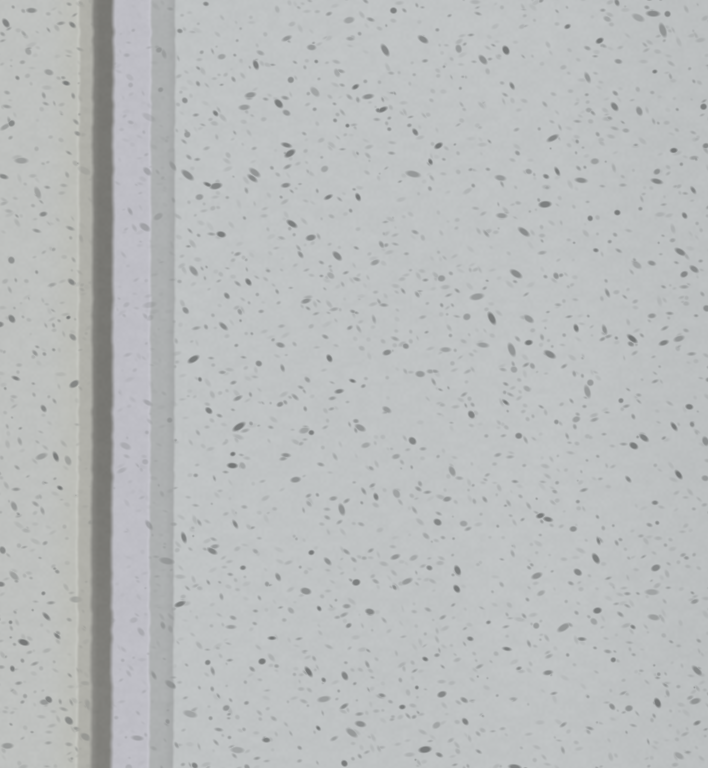
A WebGL 2 fragment shader for this texture:

```glsl
#version 300 es
precision highp float;
uniform vec2 u_resolution;
out vec4 fragColor;

#define PANEL vec3(0.752, 0.765, 0.768)
#define LEFT_PANEL vec3(0.748, 0.757, 0.750)
#define BEVEL vec3(0.690, 0.690, 0.665)
#define GROOVE vec3(0.470, 0.468, 0.452)
#define LEDGE vec3(0.745, 0.745, 0.772)
#define STEP_SHADE vec3(0.680, 0.690, 0.692)
#define SPECK vec3(0.410, 0.420, 0.420)
#define FINE_CELL 0.0165
#define BOLD_CELL 0.031
#define GRAIN 0.012

float hash(vec2 p) {
  vec3 q = fract(p.xyx * vec3(0.1031, 0.1030, 0.0973));
  q += dot(q, q.yzx + 33.33);
  return fract((q.x + q.y) * q.z);
}

float noise(vec2 p) {
  vec2 i = floor(p), f = fract(p);
  f = f * f * (3.0 - 2.0 * f);
  return mix(mix(hash(i), hash(i + vec2(1, 0)), f.x),
             mix(hash(i + vec2(0, 1)), hash(i + vec2(1, 1)), f.x), f.y);
}

// Scattered, slightly stretched flecks: one candidate per cell
float flecks(vec2 p, float cell, float size, float density, float seed) {
  vec2 id = floor(p / cell);
  float cover = 0.0;
  for (int y = -1; y <= 1; y++) {
    for (int x = -1; x <= 1; x++) {
      vec2 c = id + vec2(x, y);
      vec2 key = c + seed;
      vec2 center = (c + vec2(hash(key + 3.1), hash(key + 17.7))) * cell;
      float cluster = 0.45 + 1.1 * noise(center * 16.0 + seed);
      float present = step(hash(key + 41.3), density * cluster);
      float angle = -0.35 + 1.9 * (hash(key + 59.9) - 0.5);
      float radius = size * mix(0.55, 1.15, hash(key + 71.0));
      float stretch = mix(1.0, 2.3, hash(key + 83.0));
      float cs = cos(angle), sn = sin(angle);
      vec2 d = p - center;
      d = vec2(cs * d.x + sn * d.y, cs * d.y - sn * d.x);
      d.x /= stretch;
      float soft = 0.0008 + 0.6 / u_resolution.y;
      float shape = 1.0 - smoothstep(radius - soft, radius + soft, length(d));
      cover = max(cover, present * shape * mix(0.35, 1.0, hash(key + 97.0)));
    }
  }
  return cover;
}

// Soft vertical boundary, 0 on the left and 1 on the right
float edge(float x, float at, float soft) {
  float w = soft + 0.5 / u_resolution.x;
  return smoothstep(at - w, at + w, x);
}

void main() {
  vec2 uv = gl_FragCoord.xy / u_resolution;
  vec2 p = gl_FragCoord.xy / u_resolution.y;

  // Slight lean and roughness of the moulded edges
  float rough = (noise(vec2(uv.y * 95.0, 2.0)) - 0.5) * 0.0022;
  float x = uv.x - 0.003 * (uv.y - 0.5);
  float xr = x + rough;

  // Profile from left to right
  vec3 color = LEFT_PANEL;
  color = mix(color, color * vec3(0.99, 0.985, 0.965), smoothstep(0.06, 0.11, x));
  color = mix(color, BEVEL, edge(xr, 0.111, 0.002));
  color += 0.03 * exp(-pow((xr - 0.110) / 0.0025, 2.0));
  vec3 groove = GROOVE + 0.05 * (1.0 - smoothstep(0.129, 0.141, x));
  groove += 0.035 * smoothstep(0.45, 0.0, uv.y);
  color = mix(color, groove, edge(xr, 0.130, 0.003));
  color = mix(color, LEDGE, edge(xr, 0.159, 0.0035));
  color = mix(color, STEP_SHADE, edge(xr, 0.2125, 0.002));
  color += 0.022 * exp(-pow((xr - 0.211) / 0.0022, 2.0));
  color -= 0.025 * smoothstep(0.232, 0.245, x) * (1.0 - edge(x, 0.246, 0.001));
  vec3 panel = PANEL + 0.008 * (noise(p * 4.0) - 0.5);
  panel -= 0.015 * smoothstep(0.75, 1.0, uv.x);
  color = mix(color, panel, edge(xr, 0.2465, 0.002));

  // Faint mottling and fine grain
  color += GRAIN * (noise(p * vec2(70.0, 110.0)) - 0.5);
  color += GRAIN * (noise(p * 260.0) - 0.5);

  // Flecks, weaker in the recess
  float recess = edge(x, 0.111, 0.002) * (1.0 - edge(x, 0.2465, 0.002));
  float inGroove = edge(x, 0.128, 0.002) * (1.0 - edge(x, 0.159, 0.002));
  float fine = 0.50 * flecks(p, FINE_CELL, 0.0019, 0.36, 11.0);
  float bold = 0.88 * flecks(p, BOLD_CELL, 0.0036, 0.40, 137.0);
  float faint = 0.22 * flecks(p, FINE_CELL * 0.9, 0.0024, 0.32, 271.0);
  float cover = max(max(fine, bold), faint);
  cover *= (1.0 - 0.55 * recess) * (1.0 - 0.8 * inGroove);
  color = mix(color, SPECK, cover);

  fragColor = vec4(clamp(color, 0.0, 1.0), 1.0);
}
```
